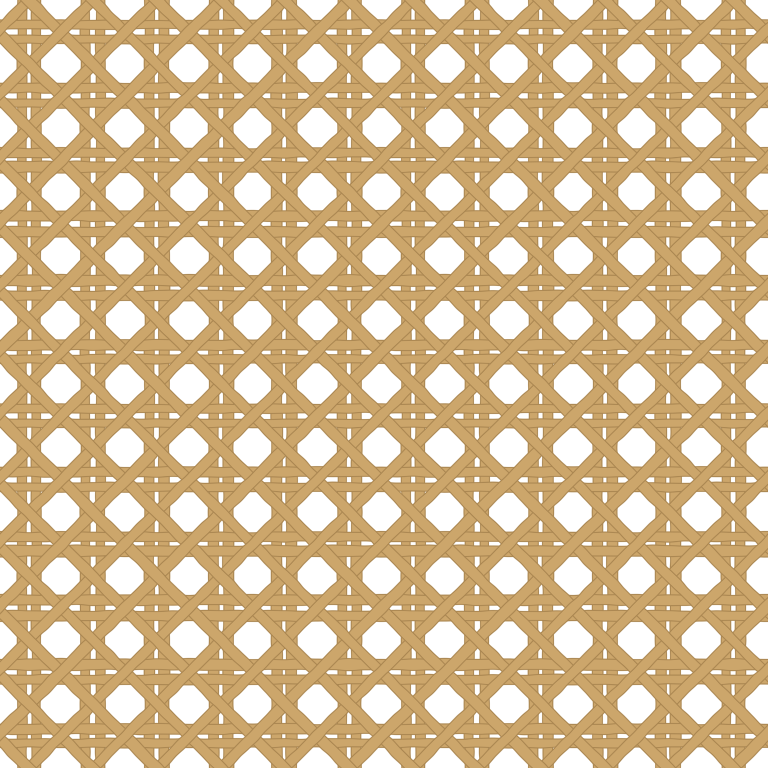
Reproduce this pattern procedurally as a three.js fragment shader.

```glsl
// Woven cane webbing: 12 by 12 octagonal openings on white.
// Paired upright and level strands lie under crossing diagonals; each strand
// is an inset distance with a dark rim, varied by noise that wraps every 6 cells.
varying vec2 vUv;

float hash(float n) {
  return fract(sin(n * 127.1) * 43758.5453);
}

// Value noise along a strand, four steps per cell, repeating every 6 cells.
float wrappedNoise(float along, float seed) {
  float t = along * 4.0;
  float i = floor(t);
  float f = fract(t);
  float a = hash(mod(i, 24.0) + seed);
  float b = hash(mod(i + 1.0, 24.0) + seed);
  return mix(a, b, f * f * (3.0 - 2.0 * f)) - 0.5;
}

// Depth inside the nearest strand of a family; negative outside it.
float strandInset(float across, float along, float halfWidth, float family) {
  float id = mod(floor(across), 6.0) + family * 7.0;
  float offset = fract(across) - 0.5 - 0.024 * (hash(id + 0.3) - 0.5);
  float width = halfWidth + 0.018 * (hash(id + 0.7) - 0.5);
  float edgeSeed = id * 31.0 + (offset > 0.0 ? 0.5 : 0.0);
  return width + 0.022 * wrappedNoise(along, edgeSeed) - abs(offset);
}

// Lays one strand over the colour below it.
vec3 layStrand(vec3 below, float inset) {
  vec3 cane = vec3(0.80, 0.65, 0.42);
  vec3 rim = vec3(0.67, 0.53, 0.32);
  vec3 strand = mix(rim, cane, smoothstep(0.008, 0.026, inset));
  return mix(below, strand, smoothstep(-0.011, 0.011, inset));
}

void main() {
  // Openings are centred on whole numbers.
  vec2 p = vUv * 12.0 + vec2(0.05, 0.0);
  vec3 color = vec3(1.0);

  // Upright pairs, then level pairs over them.
  for (int i = 0; i < 2; i++) {
    float side = float(i);
    color = layStrand(color, strandInset(p.x + 0.23 * side - 0.115, p.y, 0.085, 1.0 + side));
  }
  for (int i = 0; i < 2; i++) {
    float side = float(i);
    color = layStrand(color, strandInset(p.y + 0.23 * side - 0.115, p.x, 0.085, 3.0 + side));
  }

  // Diagonals, scaled to true distance, swap order at alternate crossings.
  float falling = 0.7071 * strandInset(p.x + p.y, p.x - p.y, 0.13, 5.0);
  float rising = 0.7071 * strandInset(p.x - p.y, p.x + p.y, 0.13, 6.0);
  vec2 fromPair = abs(fract(p) - 0.5);
  bool fallingOnTop = fromPair.x < fromPair.y;
  color = layStrand(color, fallingOnTop ? rising : falling);
  color = layStrand(color, fallingOnTop ? falling : rising);

  gl_FragColor = vec4(color, 1.0);
}
```
